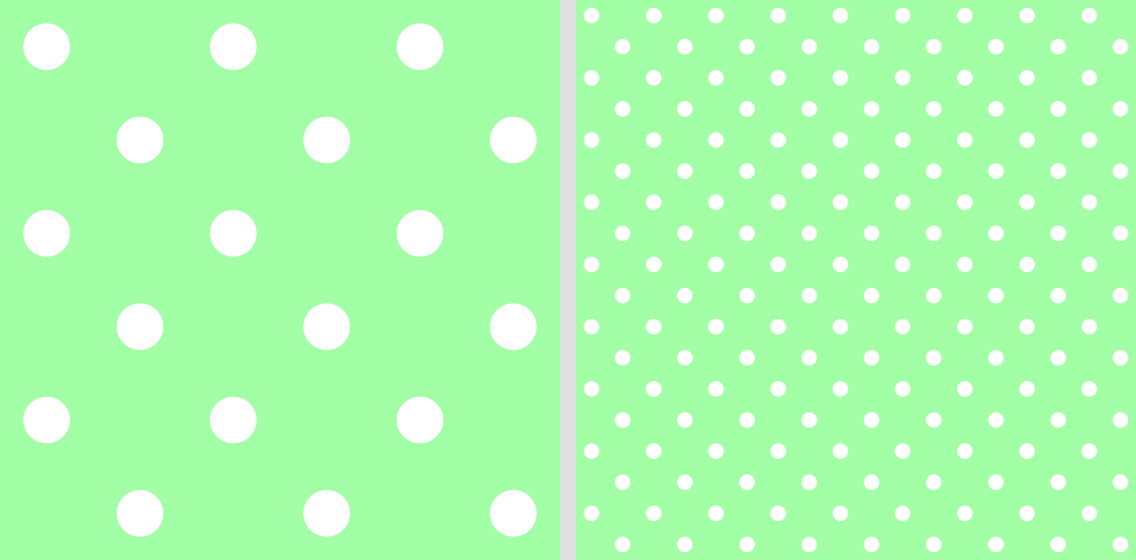
Left, the tile; right, the same tile 3 across and 3 down.
Reproduce this pattern procedurally as a WebGL 2 fragment shader.

```glsl
#version 300 es
precision highp float;

uniform vec2 u_resolution;
out vec4 outColor;

// Signed distance to a dot centred in the cell
float dotDistance(vec2 cell, vec2 center) {
    return length(cell - center) - 0.125;
}

void main() {
    const float REPEATS = 3.0;
    vec2 cell = fract(gl_FragCoord.xy / u_resolution * REPEATS);

    // Two staggered dots per cell
    float dist = min(dotDistance(cell, vec2(0.25, 0.75)),
                     dotDistance(cell, vec2(0.75, 0.25)));

    // Edge smoothed over one pixel, in cell units
    float pixel = REPEATS / min(u_resolution.x, u_resolution.y);
    float coverage = 1.0 - smoothstep(-0.5 * pixel, 0.5 * pixel, dist);

    vec3 mintGreen = vec3(0.64, 1.0, 0.647);
    vec3 dotWhite = vec3(1.0);
    outColor = vec4(mix(mintGreen, dotWhite, coverage), 1.0);
}
```
